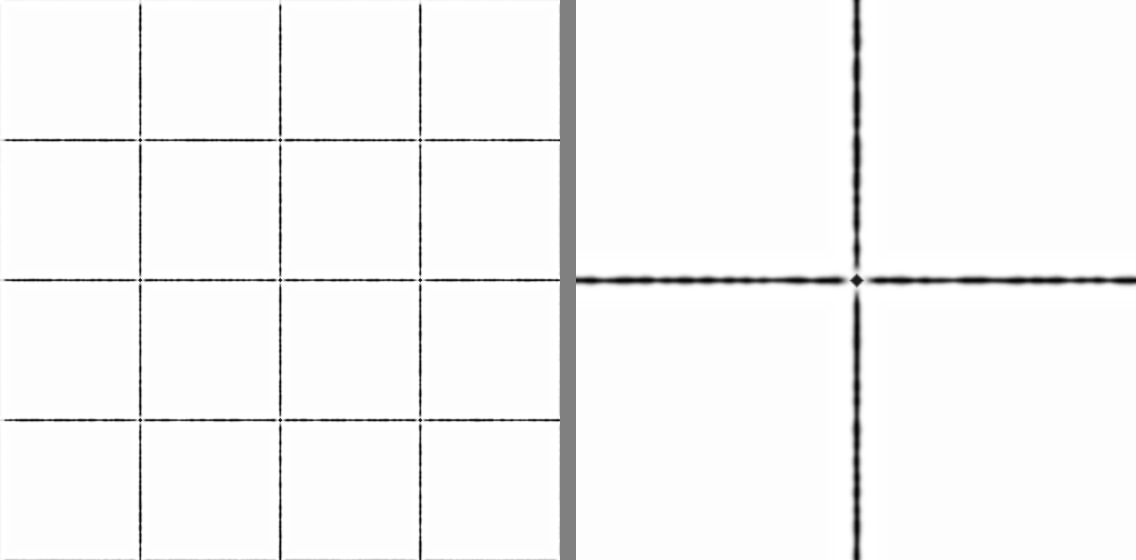
Left: the whole. Right: its middle third, enlarged.
Write a three.js fragment shader that draws this pattern.

```glsl
varying vec2 vUv;

vec2 gradientAt(vec2 cell) {
  float angle = 6.2832 * fract(sin(dot(cell, vec2(127.1, 311.7))) * 43758.5);
  return vec2(cos(angle), sin(angle));
}

float gradientNoise(vec2 p) {
  vec2 i = floor(p);
  vec2 f = p - i;
  vec2 u = f * f * f * (f * (f * 6.0 - 15.0) + 10.0);
  float low = mix(dot(gradientAt(i), f),
                  dot(gradientAt(i + vec2(1.0, 0.0)), f - vec2(1.0, 0.0)), u.x);
  float high = mix(dot(gradientAt(i + vec2(0.0, 1.0)), f - vec2(0.0, 1.0)),
                   dot(gradientAt(i + vec2(1.0, 1.0)), f - vec2(1.0, 1.0)), u.x);
  return mix(low, high, u.y);
}

// Signed distance to the nearest grid line on one axis
float gridOffset(float x) {
  return (fract(x * 4.0 + 0.5) - 0.5) / 4.0;
}

// The first border is almost bare, the last one is faint
float lineStrength(float index) {
  return index < 0.5 ? 0.04 : (index > 3.5 ? 0.28 : 1.0);
}

// Ink of the lines that cross the x axis, running along y
float inkLine(vec2 p, float seed) {
  float index = floor(p.x * 4.0 + 0.5);
  float lane = index * 7.37 + seed;
  float beads = gradientNoise(vec2(p.y * 130.0, lane));
  float drift = gradientNoise(vec2(p.y * 24.0, lane + 40.5));

  // Worn edges and uneven density
  float width = 0.0021 + 0.0007 * beads + 0.0005 * drift;
  float wobble = 0.0003 * gradientNoise(vec2(p.y * 60.0, lane + 80.5));
  float offset = (gridOffset(p.x) + wobble) / width;
  float density = clamp(0.96 + 0.3 * beads + 0.2 * drift, 0.0, 1.0);

  // Thin out next to crossings, but run into the last border
  float gap = mix(0.15, 1.0, smoothstep(0.004, 0.012, abs(gridOffset(p.y))));
  gap = max(gap, step(0.9, p.y) * step(index, 3.5));
  return exp(-offset * offset) * density * gap * lineStrength(index);
}

void main() {
  // Measured from the upper left, with lines slightly off the exact quarters
  vec2 p = vec2(vUv.x, 1.0 - vUv.y) - vec2(0.0005, 0.0003);
  float ink = max(inkLine(p, 0.5), inkLine(p.yx, 53.5));

  // Small diamond on each inner crossing
  vec2 offset = abs(vec2(gridOffset(p.x), gridOffset(p.y)));
  vec2 index = floor(p * 4.0 + 0.5);
  float inner = step(0.99, lineStrength(index.x) * lineStrength(index.y));
  float diamond = 1.0 - smoothstep(0.0022, 0.0058, offset.x + offset.y);
  ink = max(ink, 0.92 * diamond * inner);

  // Tile face with a slightly brighter rim
  float face = mix(1.0, 0.991, smoothstep(0.008, 0.024, min(offset.x, offset.y)));
  gl_FragColor = vec4(vec3(mix(face, 0.03, ink)), 1.0);
}
```
